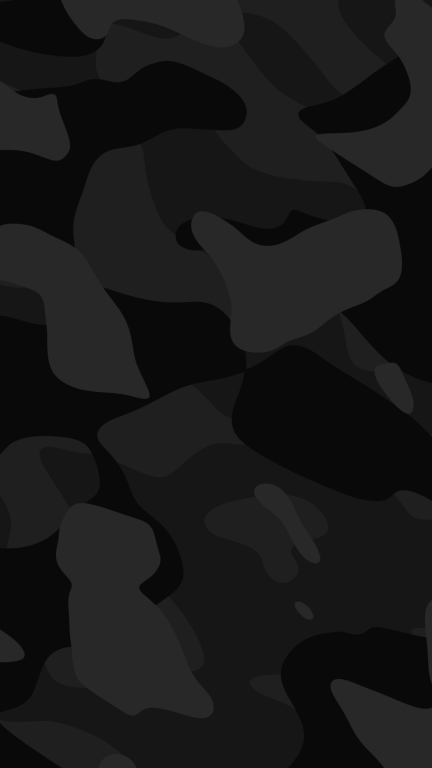
A WebGL 1 fragment shader for this pattern:

```glsl
precision highp float;
// Dark camouflage: smooth overlapping blotches in four near-black greys.

uniform vec2 u_resolution;

#define BLACK_SCALE 4.6    // blotches per canvas height
#define MID_SCALE 5.2
#define LIGHT_SCALE 5.8
#define BLACK_LEVEL 0.02   // higher level, smaller share
#define MID_LEVEL 0.0
#define LIGHT_LEVEL 0.165
#define WARP 0.35          // bending of the outlines
#define LOBES 0.33         // strength of the smaller bulges
#define TILT 0.5           // downhill lean in radians
#define STRETCH 1.25       // elongation along the lean

const vec3 BLACK = vec3(0.035);
const vec3 DARK  = vec3(0.086);
const vec3 MID   = vec3(0.122);
const vec3 LIGHT = vec3(0.157);

// Random unit vector for a lattice point
vec2 randomDirection(vec2 cell) {
  float h = fract(sin(dot(cell, vec2(127.1, 311.7))) * 43758.5453);
  return vec2(cos(6.2832 * h), sin(6.2832 * h));
}

// Gradient noise, about -0.7 to 0.7
float noise(vec2 p) {
  vec2 i = floor(p);
  vec2 f = p - i;
  vec2 w = f * f * f * (f * (f * 6.0 - 15.0) + 10.0);
  vec2 e = vec2(1.0, 0.0);
  float a = dot(randomDirection(i), f);
  float b = dot(randomDirection(i + e.xy), f - e.xy);
  float c = dot(randomDirection(i + e.yx), f - e.yx);
  float d = dot(randomDirection(i + e.xx), f - e.xx);
  return mix(mix(a, b, w.x), mix(c, d, w.x), w.y);
}

// Warped, leaning noise whose level sets outline the blotches
float blotchField(vec2 p, float scale, float seed) {
  float c = cos(TILT), s = sin(TILT);
  vec2 q = vec2(c * p.x - s * p.y, s * p.x + c * p.y);
  q = q * scale * vec2(1.0 / STRETCH, STRETCH) + seed;
  q += WARP * vec2(noise(q + 17.3), noise(q + 41.9));
  return noise(q) + LOBES * noise(q * 1.9 + 7.7);
}

// Coverage of one layer, with an edge about one pixel wide
float blotches(vec2 p, float scale, float level, float seed) {
  vec2 px = vec2(1.0 / u_resolution.y, 0.0);
  float f = blotchField(p, scale, seed);
  vec2 slope = vec2(blotchField(p + px.xy, scale, seed),
                    blotchField(p + px.yx, scale, seed)) - f;
  float width = max(length(slope), 0.0001);
  return smoothstep(-0.75, 0.75, (f - level) / width);
}

void main() {
  vec2 p = gl_FragCoord.xy / u_resolution.y;

  // Layers from bottom to top
  vec3 color = DARK;
  color = mix(color, MID, blotches(p, MID_SCALE, MID_LEVEL, 23.4));
  color = mix(color, BLACK, blotches(p, BLACK_SCALE, BLACK_LEVEL, 61.8));
  color = mix(color, LIGHT, blotches(p, LIGHT_SCALE, LIGHT_LEVEL, 95.2));

  gl_FragColor = vec4(color, 1.0);
}
```
